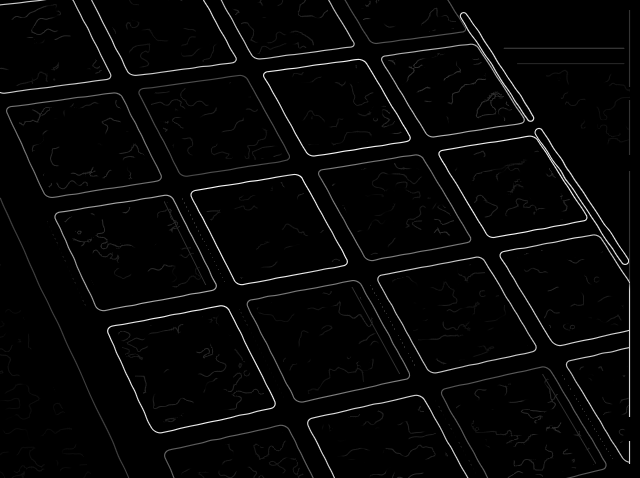
This pattern is drawn by a Shadertoy shader. Its source:

```glsl
// Thin outlines of a slanted grid of rounded panes in perspective, with faint scratches, on black.

const float LINE_HALF = 0.0012;    // half line width, in canvas heights
const float PANE_HALF = 0.432;     // half pane size, in grid cells
const float CORNER = 0.05;
const float RIGHT_EDGE = 1.317;

// Outline strength of each pane, four columns by five rows
const float PANE_LIGHT[20] = float[20](
    0.85, 0.90, 0.85, 0.35,
    0.50, 0.33, 1.00, 0.75,
    0.70, 1.00, 0.52, 1.00,
    1.00, 0.52, 0.85, 0.90,
    0.42, 0.90, 0.38, 0.85);

float hash(vec2 p) {
    vec3 q = fract(p.xyx * 0.1031);
    q += dot(q, q.yzx + 33.33);
    return fract((q.x + q.y) * q.z);
}

float noise(vec2 p) {
    vec2 i = floor(p), f = fract(p);
    f = f * f * (3.0 - 2.0 * f);
    return mix(mix(hash(i), hash(i + vec2(1, 0)), f.x),
               mix(hash(i + vec2(0, 1)), hash(i + vec2(1, 1)), f.x), f.y);
}

float roundBox(vec2 p, vec2 halfSize, float radius) {
    vec2 q = abs(p) - halfSize + radius;
    return length(max(q, 0.0)) + min(max(q.x, q.y), 0.0) - radius;
}

float segment(vec2 p, vec2 a, vec2 b) {
    vec2 pa = p - a, ba = b - a;
    return length(pa - ba * clamp(dot(pa, ba) / dot(ba, ba), 0.0, 1.0));
}

// Line coverage from a distance in canvas heights
float stroke(float d, float halfWidth, float px) {
    return clamp((halfWidth - abs(d)) / px + 0.5, 0.0, 1.0);
}

// Line coverage along the zero level of any smooth field
float contour(float field, float halfWidth, float px) {
    float slope = length(vec2(dFdx(field), dFdy(field))) / px;
    return stroke(field / max(slope, 0.001), halfWidth, px);
}

// Canvas position to grid cells, through the perspective of the plane
vec2 gridPosition(vec2 p) {
    mat3 plane = mat3(0.277, -0.031, 0.030,
                      0.0942, 0.1985, -0.036,
                      0.2613, 0.176, 1.0);
    vec3 q = inverse(plane) * vec3(p, 1.0);
    return q.xy / q.z;
}

// Short, broken, wandering strokes
float scratches(vec2 p, float px) {
    vec2 q = vec2(24.0 * p.x - 8.0 * p.y, 44.0 * (p.y + 0.3 * p.x));
    q += 0.9 * vec2(noise(p * 60.0), noise(p * 60.0 + 31.0));
    float line = contour(noise(q) - 0.5, 0.0011, px);
    float broken = smoothstep(0.42, 0.56, noise(p * 38.0 + 7.0));
    return line * broken * mix(0.35, 1.0, noise(p * 12.0 + 19.0));
}

// Narrow closed outline with a wavering side
float sliver(vec2 p, vec2 a, vec2 b, float px) {
    float radius = 0.0075 + 0.0025 * (noise(p * 45.0) - 0.5);
    return stroke(segment(p, a, b) - radius, LINE_HALF, px);
}

void mainImage(out vec4 fragColor, in vec2 fragCoord) {
    float px = 1.0 / iResolution.y;
    vec2 p = vec2(fragCoord.x, iResolution.y - fragCoord.y) * px;
    vec2 grid = gridPosition(p);
    ivec2 cell = ivec2(floor(grid)) + 1;
    vec2 local = fract(grid) - 0.5;
    bool inGrid = cell.x >= 0 && cell.x < 4 && cell.y >= 0 && cell.y < 5;
    ivec2 safeCell = clamp(cell, ivec2(0), ivec2(3, 4));
    float pane = inGrid ? 1.0 : 0.0;

    // Panes
    float d = roundBox(local, vec2(PANE_HALF), CORNER) + 0.006 * (noise(p * 50.0) - 0.5);
    float strength = PANE_LIGHT[safeCell.y * 4 + safeCell.x];
    strength *= 0.85 + 0.15 * noise(p * 30.0 + 3.0);
    float light = contour(d, LINE_HALF, px) * strength * pane;

    // Second faint edge along one diagonal of panes
    float innerEdge = contour(grid.x - floor(grid.x) - 0.86, 0.0009, px);
    float diagonal = cell.y - cell.x == 2 ? 1.0 : 0.0;
    light = max(light, innerEdge * diagonal * pane * step(abs(local.y), 0.38) * 0.2);

    // Scratches inside the panes and on the outer ground
    float outer = 0.08 * step(grid.x, -1.42) + 0.11 * step(3.35, grid.x) * step(0.13, p.y);
    float wear = pane * step(d, -0.05) * mix(0.14, 0.23, hash(vec2(cell) + 5.0));
    light = max(light, scratches(p, px) * (wear + outer));

    // Slivers beyond the last column
    light = max(light, 0.9 * sliver(p, vec2(0.970, 0.033), vec2(1.110, 0.247), px));
    light = max(light, 0.9 * sliver(p, vec2(1.127, 0.277), vec2(1.308, 0.546), px));

    // Lone border on the left and two faint bars at the upper right
    float waver = 0.004 * (noise(p * 25.0) - 0.5);
    float border = segment(p + vec2(waver, 0.0), vec2(0.0, 0.415), vec2(0.270, 1.0));
    light = max(light, 0.25 * stroke(border, LINE_HALF, px));
    for (float i = 0.0; i < 2.0; i++) {
        float y = 0.101 + 0.032 * i;
        float bar = segment(p, vec2(1.055 + 0.028 * i, y), vec2(1.305, y));
        light = max(light, (0.24 - 0.1 * i) * stroke(bar, LINE_HALF, px));
    }

    // Dashed right edge, bright in its lower part
    light *= step(p.x, RIGHT_EDGE + 0.002);
    float dash = step(0.35, noise(vec2(p.y * 35.0, 2.0))) * step(0.02, p.y) * step(p.y, 0.97);
    float edgeLight = mix(0.2, 0.85, smoothstep(0.58, 0.61, p.y));
    light = max(light, dash * edgeLight * stroke(p.x - RIGHT_EDGE, LINE_HALF, px));

    fragColor = vec4(vec3(light), 1.0);
}
```
